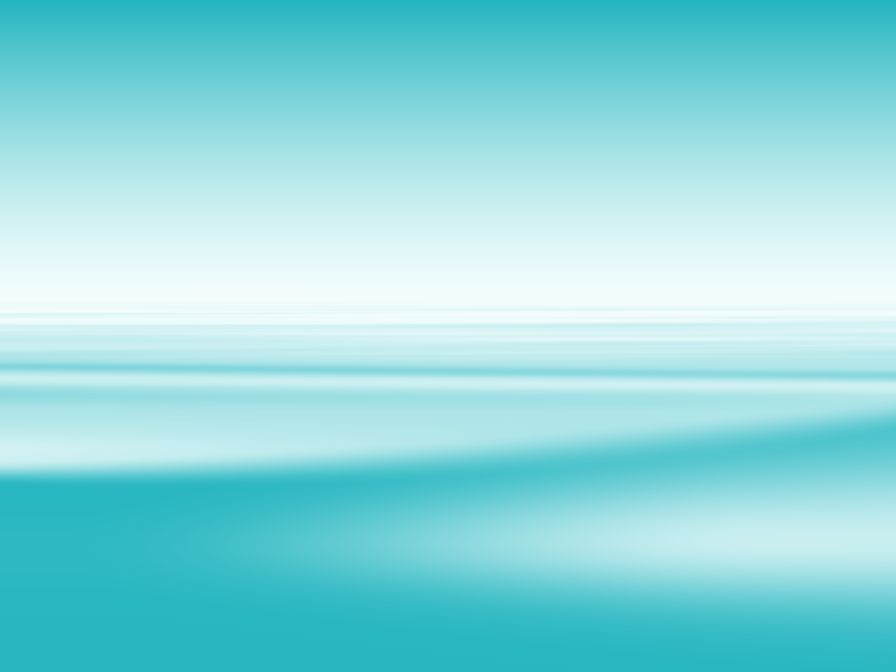
This background is drawn by a Shadertoy shader. Its source:

```glsl
float hash(vec2 p) {
    return fract(sin(dot(p, vec2(127.1, 311.7))) * 43758.5);
}

float noise(vec2 p) {
    vec2 cell = floor(p), f = fract(p);
    f = f * f * (3.0 - 2.0 * f);
    return mix(mix(hash(cell), hash(cell + vec2(1, 0)), f.x),
               mix(hash(cell + vec2(0, 1)), hash(cell + vec2(1, 1)), f.x), f.y);
}

// Soft horizontal band with a peak of one
float band(float offset, float width) {
    float d = offset / width;
    return exp(-d * d);
}

float skyLight(float y) {
    float t = clamp((1.0 - y) / 0.434, 0.0, 1.0);
    return 0.5 * (t + sin(t * 1.5708));
}

// Fine streaks that spread out as they come nearer
float ripples(vec2 uv, float depth) {
    float sum = 0.0, gain = 0.65;
    vec2 p = vec2(uv.x * 1.6, 8.0 * log(depth + 0.01) + uv.x * 0.6);
    for (int i = 0; i < 3; i++) {
        sum += gain * (noise(p) - 0.5);
        p = p * vec2(1.4, 2.0) + 17.3;
        gain *= 0.5;
    }
    float fade = smoothstep(0.0, 0.05, depth) * (1.0 - 0.8 * smoothstep(0.08, 0.14, depth));
    return 0.32 * sum * fade;
}

float seaLight(vec2 uv) {
    float x = uv.x, y = uv.y;
    float depth = max(0.566 - y, 0.0);
    float light = mix(1.0, 0.69, smoothstep(0.0, 0.14, depth));
    light += ripples(uv, depth);

    // Broad streaks in the middle distance
    light -= mix(0.30, 0.20, x) * band(y - mix(0.455, 0.441, x), 0.008);
    light += 0.14 * band(y - mix(0.436, 0.424, x), 0.010);
    light -= mix(0.17, 0.02, x) * band(y - mix(0.411, 0.402, x), 0.016);
    light += mix(0.16, -0.12, x) * band(y - 0.330, 0.032);

    // Curved edge of the deep foreground water
    float edge = 0.295 + 0.085 * x * x;
    float softness = 0.018 + 0.045 * x * (1.0 - 0.75 * x);
    float deep = 0.02 + 0.03 * band(y - 0.18, 0.06);
    light = mix(deep, light, smoothstep(edge - softness, edge + softness, y));

    // Pale swell widening to the right
    float offset = y - mix(0.188, 0.198, x);
    float width = offset > 0.0 ? mix(0.035, 0.13, x) : mix(0.046, 0.10, x);
    float swell = 0.75 * smoothstep(0.08, 0.85, x) * band(offset, width);
    return light + swell * (1.0 - smoothstep(edge - softness, edge + softness, y));
}

void mainImage(out vec4 fragColor, in vec2 fragCoord) {
    vec2 uv = fragCoord / iResolution.xy;
    vec3 teal = vec3(0.14, 0.71, 0.75);
    vec3 mist = vec3(0.95, 0.99, 0.99);

    // Sky and sea meet in a bright haze
    float light = mix(seaLight(uv), skyLight(uv.y), smoothstep(0.555, 0.575, uv.y));
    fragColor = vec4(mix(teal, mist, clamp(light, 0.0, 1.0)), 1.0);
}
```
